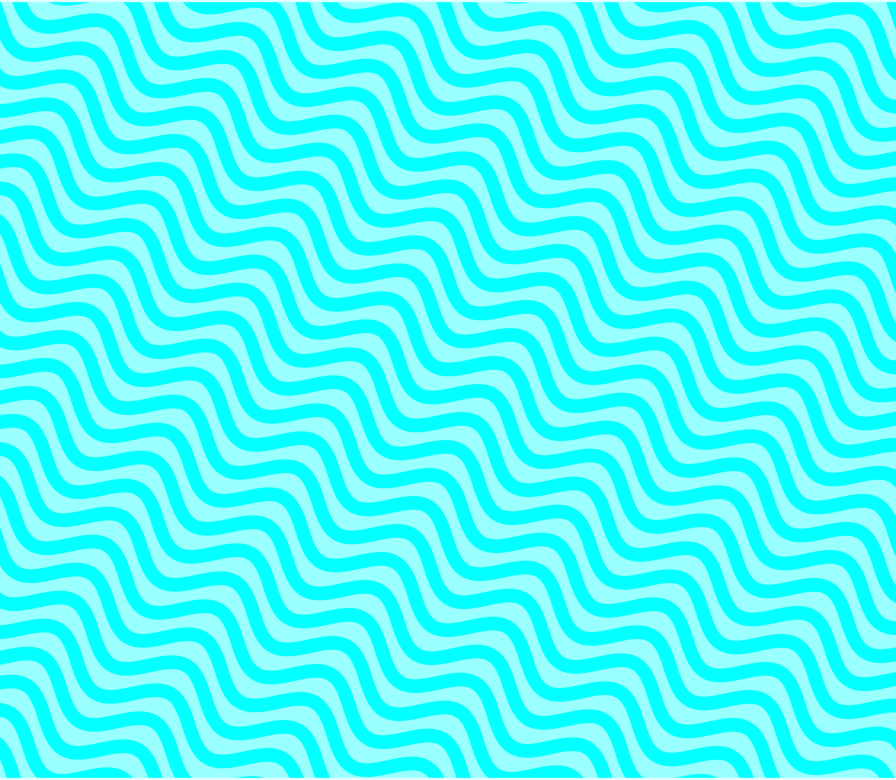
This pattern is drawn by a WebGL 2 fragment shader. Its source:

```glsl
#version 300 es
precision highp float;
// Diagonal wavy stripes in bright cyan on pale cyan, descending to the right.

uniform vec2 u_resolution;
out vec4 fragColor;

const float TAU = 6.283185;
const float AMPLITUDE = 0.143;
const float SPACING = 0.25;

// Distance to the nearest wave; one unit is one wavelength.
float waveDistance(vec2 p) {
    float offset = p.y - AMPLITUDE * sin(TAU * p.x);
    p.y -= SPACING * round(offset / SPACING);

    // Newton steps towards the closest point, for an even stroke.
    float t = p.x;
    for (int i = 0; i < 4; i++) {
        float height = AMPLITUDE * sin(TAU * t);
        float slope = AMPLITUDE * TAU * cos(TAU * t);
        float bend = -TAU * TAU * height;
        float gradient = t - p.x + (height - p.y) * slope;
        float curvature = 1.0 + slope * slope + (height - p.y) * bend;
        t -= gradient / max(curvature, 0.5);
    }
    return length(p - vec2(t, AMPLITUDE * sin(TAU * t)));
}

void main() {
    vec3 paleCyan = vec3(0.60, 1.0, 1.0);
    vec3 brightCyan = vec3(0.01, 1.0, 1.0);
    vec3 edgeTint = vec3(0.87, 1.0, 1.0);

    // Eight wavelengths cross the width at a slope of 30 degrees.
    float unitsAcross = 8.0 * cos(radians(30.0));
    float pixel = unitsAcross / u_resolution.x;
    vec2 p = (gl_FragCoord.xy / u_resolution.x - vec2(0.508, 0.4306)) * unitsAcross;
    vec2 along = vec2(cos(radians(30.0)), -sin(radians(30.0)));
    vec2 wavePos = vec2(dot(p, along), dot(p, vec2(-along.y, along.x)));

    // Stripes with smooth edges.
    float stripe = 1.0 - smoothstep(-0.7 * pixel, 0.7 * pixel, waveDistance(wavePos) - 0.053);
    vec3 color = mix(paleCyan, brightCyan, stripe);

    // Thin light margin along the top and bottom.
    float y = gl_FragCoord.y / u_resolution.y;
    float softness = 0.5 / u_resolution.y;
    float margin = 1.0 - smoothstep(-softness, softness, min(y, 1.0 - y) - 0.0029);
    fragColor = vec4(mix(color, edgeTint, margin), 1.0);
}
```
